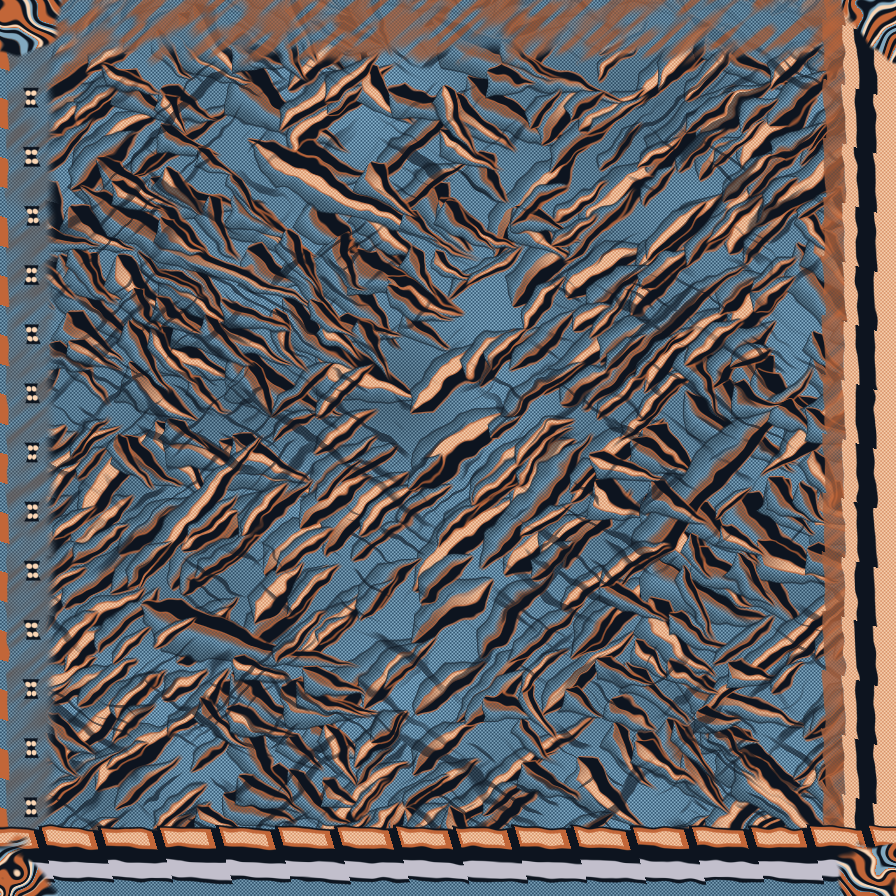
This pattern is drawn by a WebGL 2 fragment shader. Its source:

```glsl
#version 300 es
precision highp float;
// Overlapping slate and peach shards with dark undersides, finely woven, in a striped frame.

uniform vec2 u_resolution;
out vec4 outColor;

const vec3 NAVY = vec3(0.05, 0.08, 0.12);
const vec3 DEEP_BLUE = vec3(0.16, 0.29, 0.39);
const vec3 PALE_BLUE = vec3(0.51, 0.66, 0.75);
const vec3 CREAM = vec3(0.98, 0.84, 0.71);
const vec3 RUST = vec3(0.76, 0.4, 0.22);
const vec3 UMBER = vec3(0.4, 0.33, 0.3);
const float THREADS = 512.0;  // weave threads across the canvas
const float BEAT = 0.066;     // repeat length of the frame
const float SOFT = 0.001;     // edge softness

struct Inks { vec3 slate; vec3 peach; vec3 brown; };

float hash(vec2 p) {
  vec3 q = fract(p.xyx * 0.1031);
  q += dot(q, q.yzx + 33.33);
  return fract((q.x + q.y) * q.z);
}

float noise(vec2 p) {
  vec2 i = floor(p), f = fract(p);
  f = f * f * (3.0 - 2.0 * f);
  return mix(mix(hash(i), hash(i + vec2(1, 0)), f.x),
             mix(hash(i + vec2(0, 1)), hash(i + 1.0), f.x), f.y);
}

vec2 noise2(vec2 p) { return vec2(noise(p), noise(p + 50.0)) - 0.5; }

float below(float x, float hi, float soft) { return 1.0 - smoothstep(hi - soft, hi + soft, x); }

float band(float x, float lo, float hi) { return below(x, hi, SOFT) * below(-x, -lo, SOFT); }

vec2 rotate(vec2 p, float a) {
  float c = cos(a), s = sin(a);
  return vec2(c * p.x + s * p.y, c * p.y - s * p.x);
}

// Above 0.5 the shards climb to the right, below it they fall.
float riseField(vec2 p) {
  float streak = dot(p - vec2(0.5, 0.55), vec2(-6.4, 7.7));
  vec2 slope = p - vec2(0.2, 0.68);
  return noise(p * 11.0 + 3.0) + 0.4 * exp(-streak * streak)
       - 0.5 * exp(-40.0 * dot(slope, slope)) - 0.08 * step(p.y, 0.4);
}

// One shard: slate body, warm lit facet, dark underside with a rust rim.
vec3 paintShard(vec3 under, Inks ink, vec2 q, vec2 size, float rising, float warmth) {
  float u = q.x / size.x;
  if (abs(u) > 1.0) return under;
  float wedge = min((u + 1.0) * 5.0, 1.0 - u) * 0.85;
  float ribbon = min(min((u + 1.0) * 2.2, 0.85), (1.0 - u) * 1.2);
  float h = size.y * mix(wedge, ribbon, rising);
  float y = q.y + size.y * mix(0.5, 0.2, rising) * (u * u - 0.3 + 0.4 * u);
  float glow = smoothstep(0.2, 0.5, warmth);
  float litTop = h * (0.5 + 0.6 * warmth);
  float shade = 1.1 - 0.35 * smoothstep(0.6, 2.0, y / max(h, SOFT));
  vec3 lit = mix(ink.brown, ink.peach, smoothstep(0.25, 0.5, warmth + 0.2 * u));
  vec3 col = mix(under, ink.slate * shade, band(y, 0.0, 2.0 * h));
  col = mix(col, NAVY, 0.5 * band(y - 2.0 * h, -SOFT, SOFT));
  col = mix(col, lit, below(y, litTop, mix(0.3 * size.y, SOFT, glow)) * below(-y, 0.0, SOFT));
  col = mix(col, RUST, 0.7 * glow * band(y - litTop, -SOFT, SOFT));
  col = mix(col, RUST, 0.75 * band(y, -0.85 * h - 0.002, 0.0015));
  col = mix(col, NAVY, band(y, -0.85 * h, 0.0));
  return mix(under, col, smoothstep(0.0, 2.0 * SOFT, h));
}

// Scatters one shard per grid cell; shape is length and width in cells.
vec3 paintLayer(vec3 col, Inks ink, vec2 p, float cell, vec2 shape, float density, float seed) {
  for (int n = 0; n < 9; n++) {
    vec2 id = floor(p / cell) + vec2(n % 3, n / 3) - 1.0, key = id + seed;
    if (hash(key + 5.1) > density) continue;
    vec2 rnd = vec2(hash(key), hash(key + 17.3));
    vec2 center = (id + 0.2 + 0.6 * rnd) * cell;
    float rising = step(0.5, riseField(center));
    float tilt = hash(key + 41.7);
    vec2 q = rotate(p - center, mix(-0.3 - 0.85 * tilt, 0.6 + 0.3 * tilt, rising));
    q.y *= 2.0 * rising - 1.0;
    vec2 size = shape * cell * (0.6 + 0.45 * vec2(hash(key + 9.2), rnd.x));
    float warmth = hash(key + 63.9) * mix(0.65, 1.0, rising);
    col = paintShard(col, ink, q, size, rising, warmth);
  }
  return col;
}

// Coverage of fine broken lines along one direction.
float scratches(vec2 p, float angle) {
  float line = noise(rotate(p, angle) * vec2(14, 190));
  return 0.6 * smoothstep(0.72, 0.86, line) * smoothstep(0.35, 0.65, noise(p * 13.0 + angle));
}

// Hatched top, beaded left edge, barred right edge and bottom.
vec3 paintFrame(vec3 col, Inks ink, vec2 p) {
  vec2 beat = fract((p + p.yx * 0.3) / BEAT);
  vec2 e = p + 0.004 * (beat.yx - 0.5 + noise2(p * 70.0));
  float hatch = noise(rotate(p, 0.7) * vec2(30, 170));
  vec3 smear = mix(ink.slate, mix(ink.brown, RUST, 0.35), smoothstep(0.2, 0.7, hatch));
  col = mix(col, smear, 0.85 * smoothstep(0.94, 0.96, e.y + 0.02 * hatch));
  col = mix(col, mix(ink.slate, UMBER, 0.7 * hatch), below(e.x, 0.057, 0.008));
  vec2 bead = abs(vec2(e.x - 0.036, (fract(p.y / BEAT) - 0.5) * BEAT));
  col = mix(col, NAVY, below(bead.x - 0.4 * bead.y, 0.004, SOFT) * below(bead.y, 0.011, SOFT));
  col = mix(col, CREAM, below(length(bead - vec2(0.003, 0.005)), 0.003, SOFT));
  col = mix(col, mix(RUST, ink.slate, step(0.5, beat.y)), below(e.x, 0.008, SOFT));
  col = mix(col, mix(ink.brown, RUST, hatch), 0.8 * band(e.x, 0.92, 0.942));
  col = mix(col, ink.peach, band(e.x, 0.942, 2.0));
  col = mix(col, NAVY, band(e.x, 0.956, 0.977));
  col = mix(col, NAVY, below(e.y, 0.077, SOFT));
  col = mix(col, RUST, band(e.y, 0.054, 0.075) * band(beat.x, 0.05, 0.9));
  col = mix(col, ink.peach, band(e.y, 0.058, 0.071) * band(beat.x, 0.1, 0.8));
  col = mix(col, vec3(0.76, 0.75, 0.8), band(e.y, 0.02, 0.038));
  return mix(col, ink.slate, below(e.y, 0.016, SOFT));
}

// Bright curling streaks in each corner.
vec3 paintCorners(vec3 col, vec2 p) {
  vec2 d = abs(p - step(0.5, p));
  float curl = noise(p * 45.0);
  float stripe = (d.x - d.y) * 35.0 + curl * 1.5;
  vec3 hue = mix(RUST, PALE_BLUE, step(0.55, fract(stripe * 0.6)));
  hue = mix(hue, CREAM, below(abs(fract(stripe) - 0.15), 0.1, 0.06));
  hue = mix(hue, NAVY, below(abs(fract(stripe * 1.7) - 0.55), 0.2, 0.1));
  return mix(col, hue, below(length(d) + 0.03 * curl, 0.078, 0.004));
}

void main() {
  vec2 p = gl_FragCoord.xy / u_resolution;
  // Checkered weave, fading out where too fine to resolve
  vec2 thread = cos(3.14159 * (p * THREADS - 0.5));
  float visible = smoothstep(0.7, 1.0, u_resolution.y / THREADS);
  float weave = 0.5 + 0.5 * visible * thread.x * thread.y;
  Inks ink = Inks(mix(DEEP_BLUE, PALE_BLUE, weave), mix(RUST, CREAM, 0.35 + 0.65 * weave),
                  mix(UMBER, RUST, 0.7 * weave));
  // Ragged shards in four sizes
  vec2 q = p + 0.012 * noise2(p * 28.0) + 0.005 * noise2(p * 85.0);
  vec3 col = ink.slate * (0.85 + 0.3 * noise(p * 9.0));
  col = paintLayer(col, ink, q, 0.09, vec2(0.9, 0.2), 0.9, 11.0);
  col = paintLayer(col, ink, q, 0.065, vec2(0.9, 0.2), 0.7, 93.0);
  col = paintLayer(col, ink, q, 0.17, vec2(1, 0.1), 0.4, 57.0);
  col = paintLayer(col, ink, q, 0.045, vec2(1, 0.2), 0.45, 131.0);
  col = mix(col, NAVY, max(scratches(q, 0.75), scratches(q, -0.6)));
  outColor = vec4(paintCorners(paintFrame(col, ink, p), p), 1.0);
}
```
